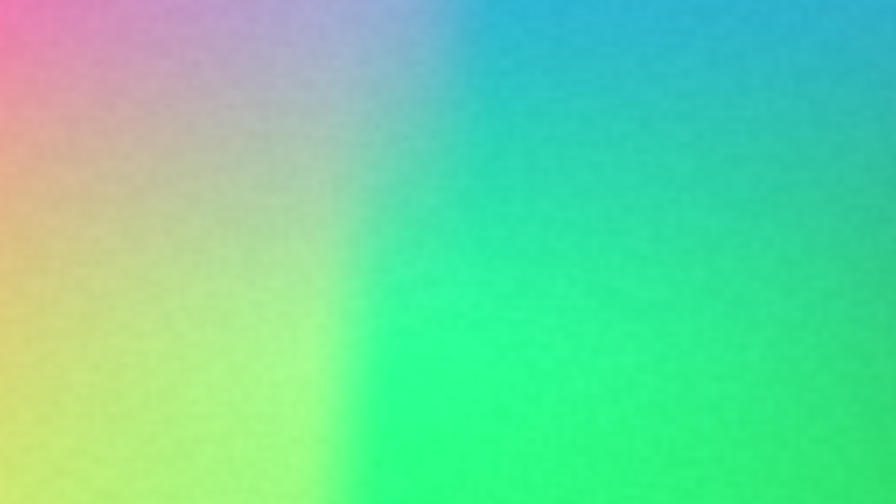
Write a Shadertoy shader that draws this background.

```glsl
// A soft gradient backdrop: pink to lime on the left, folded over blue to green on the right.

// Colours down each column, listed from the bottom edge to the top edge
const vec3 LEFT_EDGE[4] = vec3[4](
    vec3(0.80, 0.91, 0.44), vec3(0.85, 0.82, 0.47), vec3(0.89, 0.68, 0.56), vec3(0.94, 0.48, 0.69));
const vec3 FOLD_CREST[4] = vec3[4](
    vec3(0.57, 1.00, 0.51), vec3(0.62, 0.99, 0.58), vec3(0.64, 0.81, 0.69), vec3(0.64, 0.67, 0.83));
const vec3 FOLD_BASE[4] = vec3[4](
    vec3(0.17, 1.00, 0.51), vec3(0.17, 1.00, 0.60), vec3(0.17, 0.86, 0.70), vec3(0.18, 0.72, 0.83));
const vec3 RIGHT_EDGE[4] = vec3[4](
    vec3(0.19, 0.88, 0.43), vec3(0.19, 0.83, 0.50), vec3(0.19, 0.75, 0.62), vec3(0.18, 0.69, 0.79));

const float CREST_X = 0.38;
const float BASE_X = 0.45;
const float SEAM_TILT = 0.04;               // rightward lean of the fold per height
const vec2 NEAR_SEAM = vec2(0.345, 0.455);  // start and end across the canvas
const vec2 FAR_SEAM = vec2(0.425, 0.55);
const vec2 SHELF_RISE = vec2(0.2, 1.0);     // heights where the far seam fades in
const float SHELF_STRENGTH = 0.75;
const float LEFT_EASE = 0.9;
const float RIGHT_EASE = 1.8;
const vec2 WEFT_CELLS = vec2(64.0, 80.0);   // grain cells across and up the canvas
const vec2 WARP_CELLS = vec2(128.0, 48.0);
const float GRAIN_STRENGTH = 0.016;

// Smooth Catmull-Rom curve through four evenly spaced colours
vec3 columnColor(vec3 keys[4], float height) {
    float position = clamp(height, 0.0, 1.0) * 3.0;
    int i = min(int(position), 2);
    float t = position - float(i);
    vec3 a = keys[max(i - 1, 0)];
    vec3 b = keys[i];
    vec3 c = keys[i + 1];
    vec3 d = keys[min(i + 2, 3)];
    return b + 0.5 * t * (c - a + t * (2.0 * a - 5.0 * b + 4.0 * c - d
        + t * (3.0 * (b - c) + d - a)));
}

float hash(vec2 cell) {
    vec3 p = fract(cell.xyx * 0.1031);
    p += dot(p, p.yzx + 33.33);
    return fract((p.x + p.y) * p.z);
}

// Cell values blended smoothly, centred on zero
float cellNoise(vec2 p) {
    vec2 cell = floor(p);
    vec2 f = smoothstep(0.0, 1.0, fract(p));
    float low = mix(hash(cell), hash(cell + vec2(1.0, 0.0)), f.x);
    float high = mix(hash(cell + vec2(0.0, 1.0)), hash(cell + vec2(1.0, 1.0)), f.x);
    return mix(low, high, f.y) - 0.5;
}

void mainImage(out vec4 fragColor, in vec2 fragCoord) {
    vec2 uv = fragCoord / iResolution.xy;

    // Left and right sheets
    float leftBlend = pow(clamp(uv.x / CREST_X, 0.0, 1.0), LEFT_EASE);
    float rightBlend = pow(clamp((uv.x - BASE_X) / (1.0 - BASE_X), 0.0, 1.0), RIGHT_EASE);
    vec3 leftSheet = mix(columnColor(LEFT_EDGE, uv.y), columnColor(FOLD_CREST, uv.y), leftBlend);
    vec3 rightSheet = mix(columnColor(FOLD_BASE, uv.y), columnColor(RIGHT_EDGE, uv.y), rightBlend);

    // Soft leaning fold: a second step appears toward the top
    float foldX = uv.x - SEAM_TILT * (uv.y - 0.5);
    float shelf = SHELF_STRENGTH * smoothstep(SHELF_RISE.x, SHELF_RISE.y, uv.y);
    float nearStep = smoothstep(NEAR_SEAM.x, NEAR_SEAM.y, foldX);
    float farStep = smoothstep(FAR_SEAM.x, FAR_SEAM.y, foldX);
    vec3 color = mix(leftSheet, rightSheet, mix(nearStep, farStep, shelf));

    // Cloth grain: upright and level threads
    float warp = cellNoise(uv * WARP_CELLS);
    float weft = cellNoise(uv * WEFT_CELLS + 50.0);
    color += GRAIN_STRENGTH * (warp + weft);
    fragColor = vec4(clamp(color, 0.0, 1.0), 1.0);
}
```
